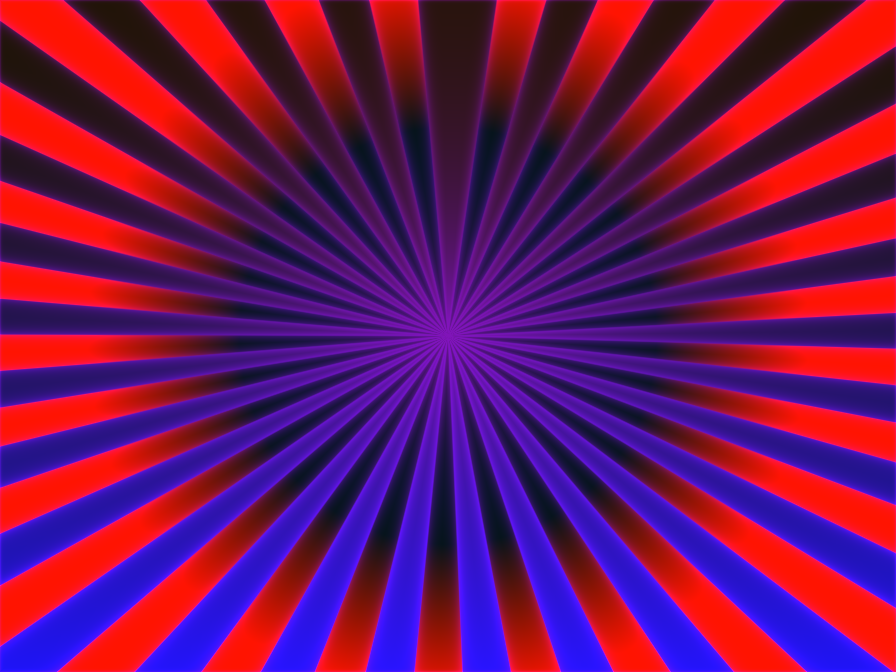
This background is drawn by a Shadertoy shader. Its source:

```glsl
// Red sunburst rays over a blue-to-dark backdrop, with violet rims and a purple core.
#define PERIOD 0.2143      // angle of one ray pair, radians
#define TURN 0.021         // rotation of the burst, radians
#define LAST_RAY 14.5      // rays end here, leaving one wide gap at the top
#define RIM_WIDTH 0.007    // falloff of the violet rims
#define FADE_START 0.31    // radius where the red begins
#define FADE_END 0.54      // radius where the red is full
#define GREEN 0.08         // green level shared by every colour

const vec3 RIM_COLOR = vec3(0.20, 0.0, 0.32);
const vec3 CORE_COLOR = vec3(0.26, 0.0, 0.20);

// Signed distance to the nearest ray edge, positive inside a red ray.
float rayDistance(vec2 p, float aspect) {
    vec2 s = p / vec2(aspect, 1.0);
    float turns = (atan(s.x, -s.y) + TURN) / PERIOD;
    turns = clamp(turns, -LAST_RAY, LAST_RAY);
    float edge = 0.25 - abs(fract(turns + 0.5) - 0.5);
    float slope = length(vec2(s.y / aspect, s.x)) / max(dot(s, s), 1e-6);
    return edge * PERIOD / max(slope, 1e-4);
}

// Gap between rays: blue at the bottom, near black at the top.
vec3 gapColor(float height, float radius) {
    float blue = 0.95 * pow(1.0 - height, 1.7);
    vec3 base = vec3(0.09, GREEN, blue);
    return base + CORE_COLOR * exp(-2.7 * radius);
}

// Red ray: purple core, dark teal ring, then full red.
vec3 rayColor(float radius) {
    float red = clamp((radius - FADE_START) / (FADE_END - FADE_START), 0.0, 1.0);
    float teal = 0.12 * (1.0 - smoothstep(0.22, 0.46, radius));
    return vec3(red, GREEN, teal) + CORE_COLOR * exp(-9.0 * radius);
}

void mainImage(out vec4 fragColor, in vec2 fragCoord) {
    vec2 uv = fragCoord / iResolution.xy;
    float aspect = iResolution.x / iResolution.y;
    float pixel = 1.0 / iResolution.y;
    vec2 p = (uv - 0.5) * vec2(aspect, 1.0);
    float radius = length(p);

    // Rays over the backdrop
    float dist = rayDistance(p, aspect);
    float ray = smoothstep(-pixel, pixel, dist);
    vec3 color = mix(gapColor(uv.y, radius), rayColor(radius), ray);

    // Violet rims along the rays, and a thin one at the frame
    color += RIM_COLOR * exp(-abs(dist) / RIM_WIDTH);
    vec2 margin = vec2(0.5 * aspect, 0.5) - abs(p);
    color += RIM_COLOR * exp(-min(margin.x, margin.y) / 0.0015);

    fragColor = vec4(clamp(color, 0.0, 1.0), 1.0);
}
```
